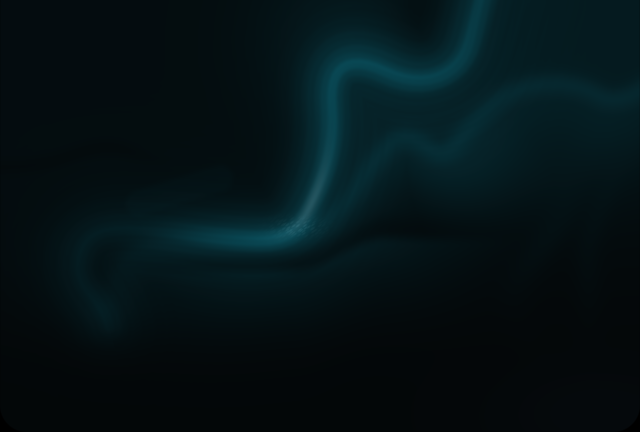
A Shadertoy shader for this background:

```glsl
// Dark teal silk: two glowing ribbons fold across a near-black field.
// Each ribbon is a signed distance to a smooth spline, lit unevenly on its two
// sides; soft sheets, layered-sine strands and cellular flecks add the detail.

const int N = 15;

// Signed distance to a quadratic B-spline, positive on its right/lower side.
float ribbonDistance(vec2 p, vec2 knots[N]) {
    float nearest = 1e3, side = 1.0;
    for (int i = 1; i < N - 1; i++) {
        vec2 start = 0.5 * (knots[i - 1] + knots[i]);
        vec2 end = 0.5 * (knots[i] + knots[i + 1]);
        vec2 a = start;
        for (int k = 1; k <= 6; k++) {
            float t = float(k) / 6.0;
            vec2 b = mix(mix(start, knots[i], t), mix(knots[i], end, t), t);
            vec2 v = p - a, e = b - a;
            float d = length(v - e * clamp(dot(v, e) / dot(e, e), 0.0, 1.0));
            if (d < nearest) {
                nearest = d;
                side = e.x * v.y - e.y * v.x < 0.0 ? -1.0 : 1.0;
            }
            a = b;
        }
    }
    return nearest * side;
}

float bell(float x, float width) { return exp(-x * x / (width * width)); }

// Soft elliptical patch of light.
float patchGlow(vec2 p, vec2 centre, vec2 size) {
    vec2 q = (p - centre) / size;
    return exp(-dot(q, q));
}

vec2 hash2(vec2 c) {
    return fract(sin(vec2(dot(c, vec2(127.1, 311.7)), dot(c, vec2(269.5, 183.3)))) * 4375.5);
}

// Distance to the closest scattered cell point.
float cellular(vec2 p) {
    vec2 cell = floor(p), f = fract(p);
    float d = 2.0;
    for (int j = -1; j <= 1; j++)
        for (int i = -1; i <= 1; i++) {
            vec2 o = vec2(i, j);
            d = min(d, length(o + hash2(cell + o) - f));
        }
    return d;
}

void mainImage(out vec4 fragColor, in vec2 fragCoord) {
    vec2 uv = fragCoord / iResolution.y;
    float aspect = iResolution.x / iResolution.y;
    vec2 p = uv + 0.002 * sin(uv.yx * vec2(17.0, 13.0) + 2.0 * sin(uv * 7.0));

    float bright = ribbonDistance(p, vec2[N](
        vec2(1.135, 1.08), vec2(1.10, 0.97), vec2(1.063, 0.846), vec2(0.962, 0.805),
        vec2(0.827, 0.869), vec2(0.756, 0.825), vec2(0.766, 0.683), vec2(0.742, 0.567),
        vec2(0.673, 0.448), vec2(0.519, 0.452), vec2(0.365, 0.471), vec2(0.206, 0.475),
        vec2(0.173, 0.365), vec2(0.245, 0.28), vec2(0.26, 0.2)));
    float faint = ribbonDistance(p, vec2[N](
        vec2(1.58, 0.85), vec2(1.433, 0.74), vec2(1.327, 0.802), vec2(1.192, 0.792),
        vec2(1.106, 0.712), vec2(1.029, 0.615), vec2(0.933, 0.688), vec2(0.865, 0.615),
        vec2(0.817, 0.529), vec2(0.74, 0.465), vec2(0.615, 0.433), vec2(0.46, 0.442),
        vec2(0.327, 0.423), vec2(0.27, 0.365), vec2(0.27, 0.23)));

    // Ambient field, with the lit cloth held between the two ribbons
    float right = smoothstep(0.6, 0.78, p.x);
    float light = 0.02 + 0.09 * smoothstep(0.1, 0.7, p.y);
    light += 0.22 * right * smoothstep(-0.02, 0.03, bright) * smoothstep(0.04, -0.03, faint);
    light += 0.16 * patchGlow(p, vec2(0.8, 0.93), vec2(0.2, 0.2));
    light += 0.13 * patchGlow(p, vec2(1.2, 0.62), vec2(0.32, 0.13));
    light += 0.1 * patchGlow(p, vec2(0.32, 0.37), vec2(0.27, 0.16));
    light += 0.1 * patchGlow(p, vec2(0.25, 0.25), vec2(0.08, 0.07));
    light += 0.2 * patchGlow(p, vec2(0.54, 0.435), vec2(0.25, 0.055));
    light *= 1.0 - 0.35 * patchGlow(p, vec2(0.98, 0.98), vec2(0.06, 0.07));

    // Faint ribbon: long falloff below, short one above
    float faintWidth = faint > 0.0 ? mix(0.06, 0.13, smoothstep(0.75, 1.15, p.x)) : 0.03;
    light += mix(0.08, 0.26, smoothstep(0.2, 0.65, p.x)) * bell(faint, faintWidth)
           * smoothstep(0.2, 0.36, p.y);

    // Bright ribbon: broad halo, band and thin crest
    float power = mix(0.22, 0.84, smoothstep(0.3, 0.75, p.x))
                * mix(1.0, 0.85, smoothstep(0.75, 1.0, p.y)) * smoothstep(0.17, 0.29, p.y);
    light += power * (0.5 * bell(bright, bright < 0.0 ? 0.07 : 0.03)
           + 0.2 * bell(bright, 0.02) + 0.2 * exp(-abs(bright) * 11.0));

    // Lower sheet tucked under a dark fold
    float edge = 0.385 + 0.075 * smoothstep(0.68, 0.9, p.x);
    float below = edge - p.y;
    float span = smoothstep(0.25, 0.6, p.x) * smoothstep(1.25, 0.85, p.x);
    light *= 1.0 - 0.3 * span * bell(below + 0.012, 0.026);
    light += 0.17 * span * smoothstep(-0.005, 0.03, below) * bell(max(below, 0.0), 0.15);

    // Dim folds at the left and right margins
    float leftFold = p.y - 0.61 - 0.05 * bell(p.x - 0.25, 0.12);
    light *= 1.0 - 0.3 * bell(leftFold, 0.018) * smoothstep(0.42, 0.25, p.x);
    vec2 finger = p - vec2(0.32, 0.53);
    finger -= vec2(0.19, 0.055) * clamp(dot(finger, vec2(4.86, 1.4)), 0.0, 1.0);
    light += 0.05 * smoothstep(0.04, 0.02, length(finger));
    float rightFold = p.x - 1.25 - 0.06 * sin((p.y - 0.42) * 12.0);
    light += 0.06 * bell(rightFold, 0.045) * patchGlow(p, vec2(1.27, 0.42), vec2(0.2, 0.13));
    light += 0.05 * bell(p.x - 1.36 - 0.8 * pow(max(p.y - 0.4, 0.0), 1.5), 0.03)
           * patchGlow(p, vec2(1.4, 0.42), vec2(0.2, 0.15));

    // Strands running along the bright ribbon
    float strands = sin(bright * 190.0 + 3.0 * sin(p.x * 5.0 + p.y * 3.0))
                  + 0.7 * sin(bright * 410.0 + 4.0 * sin(p.y * 6.0));
    light *= 1.0 + 0.025 * strands * bell(bright, 0.18);

    vec3 color = vec3(0.013, 0.022, 0.027) + light * vec3(0.02, 0.24, 0.28);

    // Pale crest and flecks where the ribbon bends
    float crest = bell(bright - 0.002, 0.013) * patchGlow(p, vec2(0.72, 0.53), vec2(0.07, 0.12));
    float flecks = smoothstep(0.6, 0.1, cellular(mat2(0.8, -0.6, 0.6, 0.8) * p * vec2(65.0, 170.0)))
                 * patchGlow(p, vec2(0.69, 0.475), vec2(0.05, 0.02));
    color += vec3(0.11, 0.09, 0.09) * crest + vec3(0.05) * flecks;
    color += vec3(0.008, 0.01, 0.016) * patchGlow(p, vec2(1.4, 0.04), vec2(0.25, 0.12));

    // Rounded lower corners fading to black
    vec2 corner = max(vec2(abs(uv.x - 0.5 * aspect) - 0.5 * aspect, -uv.y) + 0.062, 0.0);
    float pixel = 1.0 / iResolution.y;
    color *= smoothstep(pixel, -pixel, length(corner) - 0.062);
    fragColor = vec4(color, 1.0);
}
```
